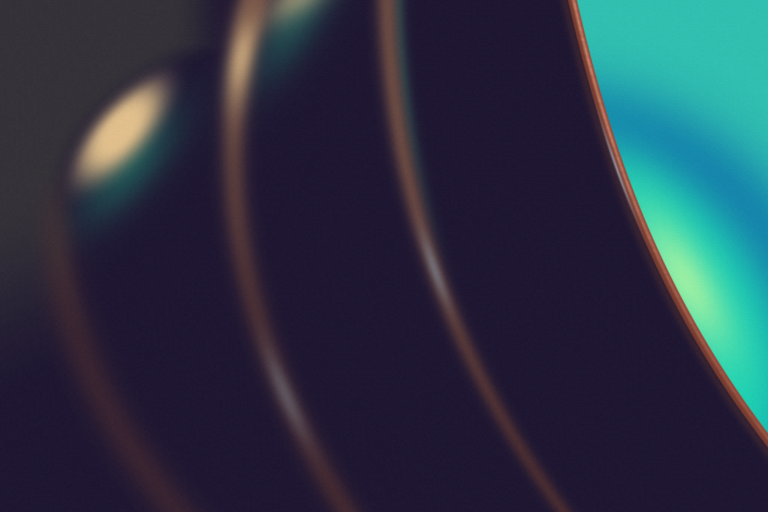
Write a WebGL 2 fragment shader that draws this background.

```glsl
#version 300 es
precision highp float;

uniform vec2 u_resolution;
out vec4 fragColor;

// Palette
const vec3 BODY = vec3(0.12, 0.09, 0.195);
const vec3 GRAY = vec3(0.205, 0.195, 0.22);
const vec3 BROWN = vec3(0.30, 0.18, 0.19);
const vec3 TAN = vec3(0.46, 0.32, 0.27);
const vec3 CREAM = vec3(0.88, 0.75, 0.55);
const vec3 STEEL = vec3(0.45, 0.46, 0.50);
const vec3 SHADE_TEAL = vec3(0.13, 0.36, 0.35);
const vec3 TEAL = vec3(0.19, 0.75, 0.69);
const vec3 BLUE = vec3(0.08, 0.50, 0.67);
const vec3 GREEN = vec3(0.10, 0.82, 0.70);
const vec3 LIME = vec3(0.62, 0.94, 0.64);
const vec3 COPPER = vec3(0.58, 0.29, 0.23);
const vec3 PALE_COPPER = vec3(0.90, 0.62, 0.50);

// Edges: start at the top, then linear, square and cubic terms going down
const vec4 EDGE_FAR = vec4(0.236, -0.59, 0.70, 0.0);
const vec4 EDGE_MID = vec4(0.497, -0.28, 0.48, -0.02);
const vec4 EDGE_NEAR = vec4(0.756, 0.025, 0.25, 0.07);
const vec4 EDGE_RIM = vec4(1.118, 0.23, 0.12, 0.15);
const float FAR_BEND = 4.0;
const float FAR_BEND_START = 0.45;

const vec2 BAND_CENTER = vec2(1.05, 0.23);
const float BAND_RADIUS = 0.55;
const float BAND_WIDTH = 0.085;
const float RIM_HALF_WIDTH = 0.0085;
const float GRAIN = 0.012;

float hash(vec2 p) {
    return fract(sin(dot(p, vec2(127.1, 311.7))) * 43758.5453);
}

float bell(float x, float width) {
    return exp(-x * x / (width * width));
}

// Signed distance to a curved edge, positive on its right
float edgeDistance(vec2 p, vec4 k, float bend) {
    float t = 1.0 - p.y;
    float m = max(FAR_BEND_START - t, 0.0);
    float x = k.x + t * (k.y + t * (k.z + t * k.w)) + bend * m * m * m;
    float slope = k.y + t * (2.0 * k.z + 3.0 * t * k.w) - 3.0 * bend * m * m;
    return (p.x - x) / sqrt(1.0 + slope * slope);
}

// Soft elongated spot whose long axis follows dir
float spot(vec2 p, vec2 center, vec2 dir, vec2 size) {
    vec2 axis = normalize(dir);
    vec2 q = p - center;
    vec2 local = vec2(dot(q, axis), dot(q, vec2(-axis.y, axis.x))) / size;
    return exp(-dot(local, local));
}

vec3 disc(vec2 p) {
    float r = length(p - BAND_CENTER);
    vec3 color = mix(GREEN, TEAL, smoothstep(0.42, 0.65, r));
    color = mix(color, BLUE, 0.92 * bell(r - BAND_RADIUS, BAND_WIDTH));
    color = mix(color, GREEN, 0.6 * spot(p, vec2(1.31, 0.49), vec2(0.5, -0.85), vec2(0.24, 0.09)));
    return mix(color, LIME, 0.95 * spot(p, vec2(1.34, 0.45), vec2(0.5, -0.85), vec2(0.15, 0.055)));
}

void main() {
    vec2 p = gl_FragCoord.xy / u_resolution.y;
    float t = 1.0 - p.y;

    float far = edgeDistance(p, EDGE_FAR, FAR_BEND);
    float mid = edgeDistance(p, EDGE_MID, 0.0);
    float near = edgeDistance(p, EDGE_NEAR, 0.0);
    float rim = edgeDistance(p, EDGE_RIM, 0.0);

    // Gray backdrop behind the dark body
    float covered = max(smoothstep(-0.03, 0.04, far), smoothstep(0.33, 0.46, p.x));
    covered = max(covered, smoothstep(0.38, 0.80, t + 0.5 * p.x));
    vec3 color = mix(GRAY, BODY, covered);

    // Far edge, with its broad highlight
    color = mix(color, BROWN, 0.55 * bell(far, 0.036) * smoothstep(0.30, 0.48, t));
    color = mix(color, SHADE_TEAL, 0.85 * spot(p, vec2(0.255, 0.675), vec2(0.65, 0.76), vec2(0.13, 0.05)));
    float flare = spot(p, vec2(0.235, 0.745), vec2(0.65, 0.76), vec2(0.135, 0.058));
    color = mix(color, CREAM, smoothstep(0.12, 0.95, flare) * smoothstep(-0.025, 0.035, far));

    // Middle edge
    color = mix(color, SHADE_TEAL, 0.75 * spot(p, vec2(0.58, 0.97), vec2(0.5, 0.85), vec2(0.14, 0.05)));
    color = mix(color, CREAM, 0.55 * spot(p, vec2(0.585, 1.01), vec2(0.8, 0.6), vec2(0.08, 0.035)));
    color = mix(color, mix(TAN, BROWN, smoothstep(0.1, 0.8, t)), 0.75 * bell(mid, 0.025));
    color = mix(color, CREAM, 0.75 * bell(mid, 0.025) * bell(t - 0.10, 0.10));
    color = mix(color, TAN, 0.7 * bell(mid, 0.03) * bell(t, 0.07));
    color = mix(color, STEEL, 0.55 * bell(mid, 0.016) * bell(t - 0.77, 0.085));

    // Near edge
    color = mix(color, SHADE_TEAL, 0.5 * bell(near - 0.021, 0.014) * (1.0 - smoothstep(0.1, 0.6, t)));
    color = mix(color, mix(TAN, BROWN, smoothstep(0.2, 1.0, t)), 0.85 * bell(near, mix(0.022, 0.015, t)));
    color = mix(color, STEEL, 0.8 * bell(near, 0.010) * bell(t - 0.525, 0.065));

    // Bright disc and its sharp copper rim
    float aa = 1.0 / u_resolution.y;
    color = mix(color, disc(p), smoothstep(-aa, aa, rim));
    color = mix(color, BROWN, 0.5 * bell(rim + 0.014, 0.009) * step(rim, 0.0));
    float line = 1.0 - smoothstep(RIM_HALF_WIDTH - aa, RIM_HALF_WIDTH + aa, abs(rim));
    float glint = bell(rim - 0.002, 0.0035) * mix(0.7, 0.25, smoothstep(0.1, 0.8, t));
    glint *= 0.75 + 0.25 * hash(vec2(floor(t * 150.0), 3.0));
    vec3 metal = mix(COPPER * (0.8 + 25.0 * max(rim, 0.0)), PALE_COPPER, glint);
    color = mix(color, metal, line);
    color = mix(color, STEEL * 1.3, 0.8 * bell(rim + 0.007, 0.003) * bell(t - 0.33, 0.08));

    // Film grain
    color += GRAIN * (hash(floor(p * 342.0)) - 0.5);
    fragColor = vec4(color, 1.0);
}
```
